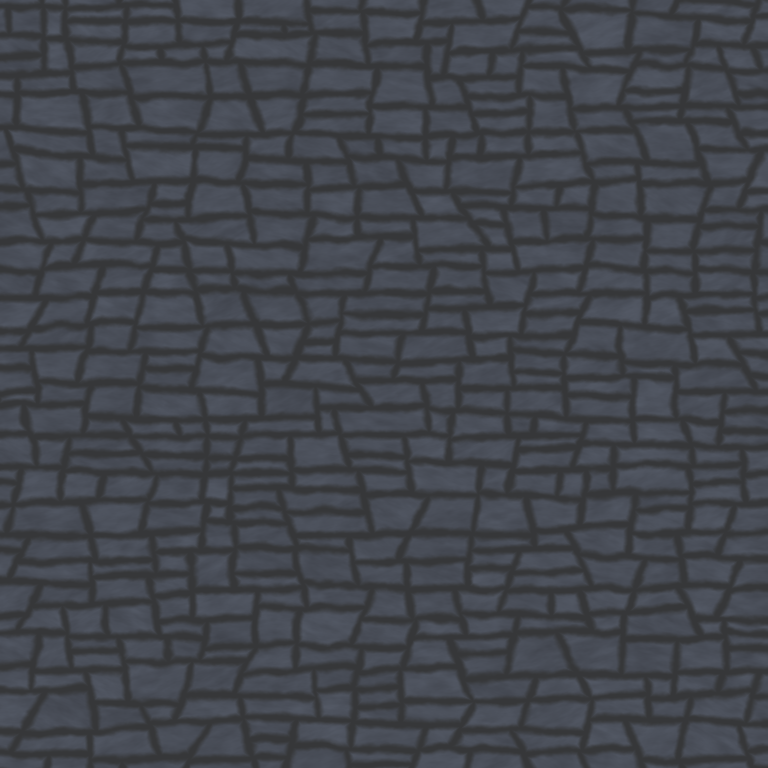
A Shadertoy shader for this texture:

```glsl
#define GRID vec2(14.0, 27.0)
#define JOINT_CORE 0.0012
#define JOINT_FADE 0.0094
#define EDGE_WOBBLE 0.0055
#define EDGE_CHIPS 0.0045
#define SPLIT_CHANCE 0.65
#define TALL_STONE 0.046
#define WIDE_STONE 0.095
#define MORTAR vec3(0.212, 0.216, 0.222)
#define STONE_DARK vec3(0.255, 0.270, 0.305)
#define STONE_LIGHT vec3(0.325, 0.347, 0.394)

vec2 hash2(vec2 p) {
    vec3 h = fract(p.xyx * vec3(0.1031, 0.1030, 0.0973));
    h += dot(h, h.yzx + 33.33);
    return fract((h.xx + h.yz) * h.zy);
}

vec2 noise2(vec2 p) {
    vec2 cell = floor(p), f = fract(p);
    f = f * f * (3.0 - 2.0 * f);
    vec2 low = mix(hash2(cell), hash2(cell + vec2(1, 0)), f.x);
    vec2 high = mix(hash2(cell + vec2(0, 1)), hash2(cell + 1.0), f.x);
    return mix(low, high, f.y);
}

float fbm(vec2 p) {
    float sum = 0.0, weight = 0.5;
    for (int i = 0; i < 4; i++) {
        sum += weight * noise2(p).x;
        p = mat2(1.7, 1.0, -1.0, 1.7) * p + 17.3;
        weight *= 0.5;
    }
    return sum / 0.9375;
}

// Even cells carry a level joint, odd cells an upright one
bool isLevel(vec2 cell) {
    return mod(cell.x + cell.y, 2.0) < 0.5;
}

// Signed distance to the joint of a cell, positive above or right of it
float jointDistance(vec2 p, vec2 cell) {
    vec2 q = p - cell, size = 1.0 / GRID, r = hash2(cell + 71.0);
    float lean = 0.9;
    if (isLevel(cell)) {
        q = q.yx;
        size = size.yx;
        lean = 0.45;
    }
    float middle = mix(0.18, 0.82, r.x);
    float tilt = lean * (2.0 * r.y - 1.0) * min(middle, 1.0 - middle) / 1.35;
    float slope = tilt * size.x / size.y;
    return (q.x - middle - tilt * (q.y - 0.5)) * size.x / sqrt(1.0 + slope * slope);
}

// Each stone surrounds one grid vertex
vec2 findStone(vec2 p) {
    vec2 cell = floor(p);
    float first = step(0.0, jointDistance(p, cell));
    float sideways = 2.0 * first - 1.0;
    if (isLevel(cell)) {
        float right = step(0.0, jointDistance(p, cell + vec2(0, sideways)));
        return cell + vec2(right, first);
    }
    float above = step(0.0, jointDistance(p, cell + vec2(sideways, 0)));
    return cell + vec2(first, above);
}

// Distances to the left, right, bottom and top joints of a stone
vec4 stoneEdges(vec2 p, vec2 stone) {
    float upperRight = jointDistance(p, stone);
    float upperLeft = jointDistance(p, stone - vec2(1, 0));
    float lowerRight = jointDistance(p, stone - vec2(0, 1));
    float lowerLeft = jointDistance(p, stone - 1.0);
    return isLevel(stone)
        ? vec4(upperLeft, -lowerRight, lowerLeft, -upperRight)
        : vec4(lowerLeft, -upperRight, lowerRight, -upperLeft);
}

void mainImage(out vec4 fragColor, in vec2 fragCoord) {
    vec2 uv = fragCoord / iResolution.y;

    // Wavy coordinates and the stone under this point
    vec2 warped = uv + EDGE_WOBBLE * (noise2(uv * 38.0) - 0.5);
    vec2 p = warped * GRID;
    vec2 stone = findStone(p);
    vec4 edge = stoneEdges(p, stone);
    float d = min(min(edge.x, edge.y), min(edge.z, edge.w));

    // Oversized stones break in two
    vec4 core = stoneEdges(stone, stone);
    vec2 luck = hash2(stone + 207.0);
    vec2 id = stone;
    if (luck.x < SPLIT_CHANCE) {
        float crack = 1.0;
        if (core.z + core.w > TALL_STONE) {
            crack = 0.5 * (edge.z - edge.w) + 0.012 * (luck.y - 0.5);
        } else if (core.x + core.y > WIDE_STONE) {
            crack = 0.5 * (edge.x - edge.y) + 0.03 * (luck.y - 0.5);
        }
        d = min(d, abs(crack));
        id += 0.37 * step(0.0, crack);
    }

    // Brushed surface, slightly turned and toned per stone
    vec2 tone = hash2(id + 31.0);
    float turn = 0.9 * (tone.y - 0.5);
    vec2 grain = mat2(cos(turn), sin(turn), -sin(turn), cos(turn)) * uv;
    float streaks = fbm(grain * vec2(45.0, 120.0) + tone * 50.0);
    float clouds = fbm(uv * 28.0 + 9.0);
    float light = 0.52 + 0.85 * (streaks - 0.5) + 0.5 * (clouds - 0.5) + 0.22 * (tone.x - 0.5);
    vec3 color = mix(STONE_DARK, STONE_LIGHT, clamp(light, 0.0, 1.0));

    // Soft dark joints with chipped borders
    d += EDGE_CHIPS * (fbm(uv * vec2(75.0, 95.0)) - 0.5);
    float face = smoothstep(JOINT_CORE, JOINT_FADE, d);
    fragColor = vec4(mix(MORTAR, color, face), 1.0);
}
```
